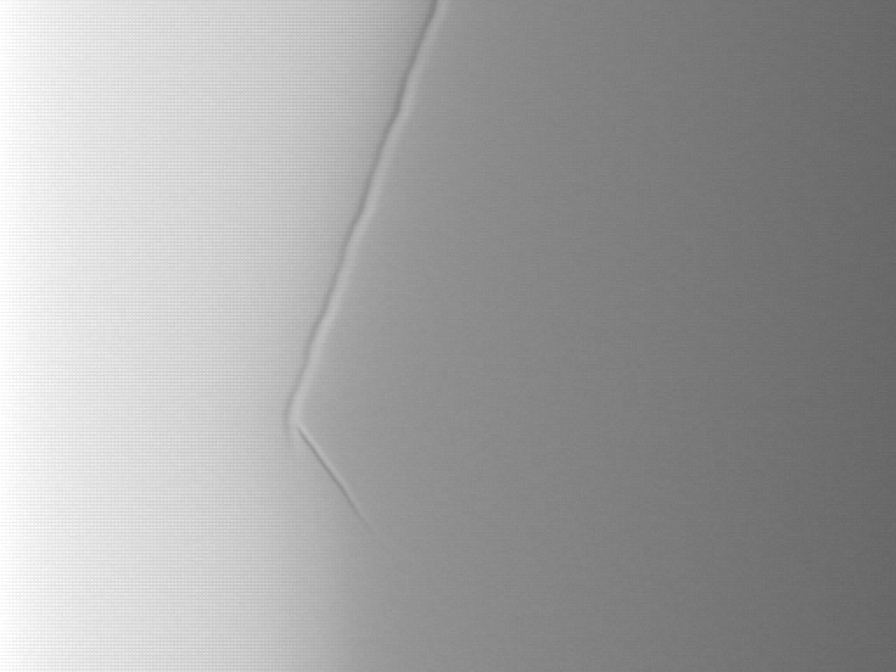
A Shadertoy shader for this texture:

```glsl
float hash(vec2 cell) {
    return fract(sin(dot(cell, vec2(127.1, 311.7))) * 43758.5);
}

// Layered sines that roughen the fold
float wobble(float t) {
    return sin(t * 47.0) + 0.6 * sin(t * 83.0 + 1.3) + 0.35 * sin(t * 171.0 + 4.0);
}

// Soft line profile centred on zero
float ridge(float d, float width) {
    return exp(-d * d / (width * width));
}

// Fine woven grid, faded out where pixels cannot resolve it
float weave(vec2 p) {
    vec2 thread = sin(p * 6.28318 * 192.0);
    float bands = 0.75 + 0.15 * sin(p.y * 61.0) + 0.1 * sin(p.y * 143.0 + 2.0);
    float grid = 0.55 * thread.y + 0.25 * thread.x + 0.3 * thread.x * thread.y;
    return grid * bands * smoothstep(300.0, 380.0, iResolution.y);
}

void mainImage(out vec4 fragColor, in vec2 fragCoord) {
    vec2 p = fragCoord / iResolution.y;
    vec2 corner = vec2(0.431, 0.389);
    float rise = max(p.y - corner.y, 0.0) / (1.0 - corner.y);
    float below = smoothstep(0.405, 0.30, p.y);

    // Upper fold, continuing below the corner as a soft bend
    float foldX = corner.x + 0.22 * rise + 0.035 * smoothstep(0.39, 0.15, p.y);
    foldX += 0.0016 * wobble(p.y) * (1.0 - below);
    float d = p.x - foldX;

    // Bright sheet darkens toward the fold; grey sheet catches light beside it
    float bright = 0.925 - 0.29 * p.x + 0.07 * exp(-p.x / 0.06);
    bright -= mix(0.10, 0.17, rise) * exp(min(d, 0.0) / 0.085);
    float grey = 0.70 - 0.218 * p.x;
    grey += mix(0.115, 0.055, rise) * exp(-max(d, 0.0) / 0.065);
    float softness = mix(0.004, 0.07, below);
    float side = smoothstep(-softness, softness, d);
    float tone = mix(bright, grey, side);

    // Dark groove and lit lip along the upper fold
    float crisp = (1.0 - below) * (0.8 + 0.2 * sin(p.y * 39.0));
    tone -= 0.065 * crisp * ridge(d + 0.005, 0.006);
    tone += 0.055 * crisp * ridge(d - 0.011, 0.008);

    // Short lower crease, fading toward its tip
    vec2 start = vec2(0.443, 0.367);
    vec2 along = normalize(vec2(0.125, -0.177));
    vec2 q = p - start;
    float t = dot(q, along);
    float across = dot(q, vec2(-along.y, along.x)) + 0.0008 * wobble(t);
    float fade = smoothstep(-0.01, 0.015, t) * (1.0 - smoothstep(0.06, 0.23, t));
    tone -= 0.09 * fade * ridge(across + 0.002, 0.0035);
    tone += 0.05 * fade * ridge(across - 0.005, 0.005);

    // Weave is strongest on the bright sheet; cellular grain covers both
    tone += weave(p) * mix(0.055, 0.006, smoothstep(-0.14, 0.10, d));
    tone += 0.018 * (hash(floor(p * 384.0)) - 0.5);
    tone += 0.010 * (hash(floor(p * vec2(96.0, 192.0))) - 0.5);

    fragColor = vec4(vec3(clamp(tone, 0.0, 1.0)), 1.0);
}
```
